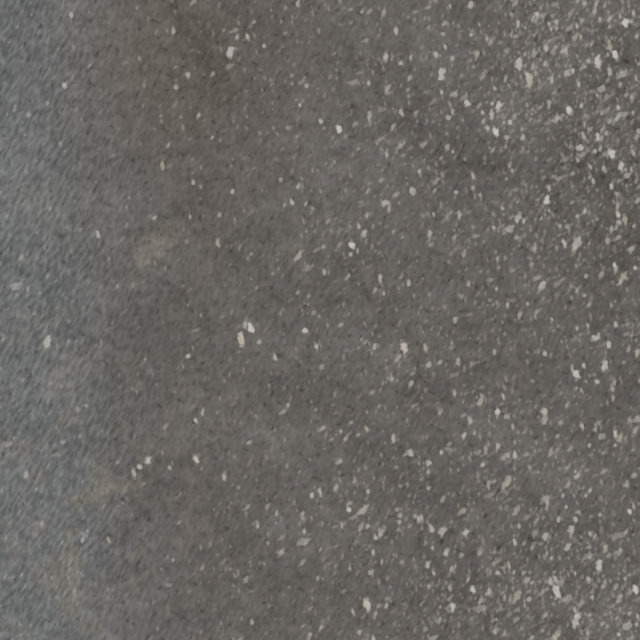
Give the GLSL for this texture, as a three.js fragment shader.

```glsl
varying vec2 vUv;

const vec3 WARM_STONE = vec3(0.397, 0.381, 0.366);
const vec3 COOL_STONE = vec3(0.428, 0.431, 0.430);
const vec3 TAN_STAIN = vec3(0.510, 0.488, 0.445);
const vec3 RUST_STAIN = vec3(0.385, 0.350, 0.315);
const vec3 PALE_CHIP = vec3(0.780, 0.768, 0.750);
const vec3 CREAM_CHIP = vec3(0.750, 0.710, 0.655);
const float GRAIN_ANGLE = 1.1;

vec2 hash2(vec2 p) {
  vec3 q = fract(p.xyx * vec3(0.1031, 0.1030, 0.0973));
  q += dot(q, q.yzx + 33.33);
  return fract((q.xx + q.yz) * q.zy);
}

vec2 rotate(vec2 p, float angle) {
  float c = cos(angle), s = sin(angle);
  return vec2(c * p.x + s * p.y, c * p.y - s * p.x);
}

float cornerSlope(vec2 cell, vec2 offset) {
  float angle = 6.2832 * hash2(cell).x;
  return dot(vec2(cos(angle), sin(angle)), offset);
}

// Gradient noise, roughly -0.7 to 0.7
float noise(vec2 p) {
  vec2 i = floor(p), f = fract(p);
  vec2 u = f * f * f * (f * (f * 6.0 - 15.0) + 10.0);
  vec2 e = vec2(1.0, 0.0);
  return mix(mix(cornerSlope(i, f), cornerSlope(i + e, f - e), u.x),
             mix(cornerSlope(i + e.yx, f - e.yx), cornerSlope(i + 1.0, f - 1.0), u.x), u.y);
}

float fbm(vec2 p) {
  float sum = 0.0, gain = 0.6;
  for (int k = 0; k < 4; k++) {
    sum += gain * noise(p);
    p = rotate(p, 0.6) * 2.03 + 19.7;
    gain *= 0.55;
  }
  return sum;
}

float blob(vec2 p, vec2 center, vec2 radius) {
  vec2 q = (p - center) / radius;
  return exp(-dot(q, q));
}

// Chips gather in clusters toward the right side and its corners
float chipDensity(vec2 p) {
  float side = 0.10 + 0.90 * smoothstep(0.1, 0.95, p.x);
  float corners = blob(p, vec2(0.90, 0.85), vec2(0.17, 0.22))
                + 0.8 * blob(p, vec2(0.82, 0.09), vec2(0.25, 0.12));
  float clusters = 1.0 + 0.9 * noise(p * 9.0 + 4.0) + 0.9 * noise(p * 24.0 + 8.0);
  return side * (0.9 + 1.3 * corners) * max(clusters, 0.0);
}

// Scattered slanted chips: x is coverage, y a tint choice
vec2 chips(vec2 p, float cells, float radius, float amount, float softness) {
  vec2 result = vec2(0.0);
  vec2 home = floor(p * cells);
  float ragged = 1.0 + 0.7 * noise(p * 150.0);
  for (int j = -1; j <= 1; j++) {
    for (int i = -1; i <= 1; i++) {
      vec2 cell = home + vec2(float(i), float(j)) + 200.0;
      vec2 look = hash2(cell + 57.0), kind = hash2(cell + 131.0);
      vec2 center = (cell - 200.0 + hash2(cell)) / cells;
      vec2 q = rotate(p - center, GRAIN_ANGLE + 1.7 * (look.x - 0.5));
      q.x /= mix(1.1, 2.3, kind.x);
      float edge = length(q) - radius * mix(0.55, 1.1, look.y) * ragged;
      float cover = 1.0 - smoothstep(-softness, softness, edge);
      cover *= step(kind.y, amount * chipDensity(center)) * mix(0.4, 1.0, look.x);
      if (cover > result.x) result = vec2(cover, kind.x);
    }
  }
  return result;
}

vec3 addChips(vec3 color, vec2 chip, float strength) {
  vec3 tint = mix(PALE_CHIP, CREAM_CHIP, smoothstep(0.6, 1.0, chip.y));
  return mix(color, tint, chip.x * strength);
}

void main() {
  vec2 p = vUv;
  float cloud = fbm(p * 5.0 + 7.0);
  float patches = fbm(p * 14.0 + 41.0);
  float cool = 1.0 - smoothstep(0.06, 0.3, p.x + 0.16 * cloud + 0.06 * (p.y - 0.5));

  // Broad stone tone and stains
  vec3 color = mix(WARM_STONE, COOL_STONE, cool);
  float rust = blob(p, vec2(0.28, 0.9), vec2(0.13, 0.15));
  color = mix(color, RUST_STAIN, 0.45 * rust);
  float tanZone = blob(p, vec2(0.15, 0.2), vec2(0.14, 0.25))
                + blob(p, vec2(0.25, 0.6), vec2(0.06, 0.05));
  float tanShape = smoothstep(-0.02, 0.28, fbm(p * 15.0 + 3.0));
  color = mix(color, TAN_STAIN, 0.7 * min(tanZone, 1.0) * tanShape);
  float shade = blob(p, vec2(0.24, 0.46), vec2(0.09, 0.07))
              + blob(p, vec2(0.23, 0.24), vec2(0.06, 0.1))
              + 0.7 * blob(p, vec2(0.97, 0.65), vec2(0.12, 0.25));
  color += 0.06 * cloud + 0.05 * patches - 0.03 * shade;

  // Slanted fine grain, strongest on the cool side
  vec2 along = rotate(p, GRAIN_ANGLE);
  float streak = noise(along * vec2(65.0, 170.0));
  float grit = noise(along * vec2(115.0, 155.0) + 31.0);
  float mottle = noise(p * 48.0 + 11.0);
  color += streak * mix(0.035, 0.10, cool) + grit * 0.05 + mottle * 0.045;
  color -= 0.06 * smoothstep(0.25, 0.55, noise(along * vec2(90.0, 120.0) + 73.0));
  float glint = smoothstep(0.3, 0.6, noise(along * vec2(70.0, 150.0) + 97.0));
  color += 0.10 * cool * glint;

  // Chips from faint crumbs to bright flakes
  color = addChips(color, chips(p, 115.0, 0.0023, 0.36, 0.0018), 0.36);
  color = addChips(color, chips(p, 72.0, 0.0033, 0.20, 0.0020), 0.72);
  color = addChips(color, chips(p, 40.0, 0.0050, 0.13, 0.0022), 0.95);

  gl_FragColor = vec4(color, 1.0);
}
```
